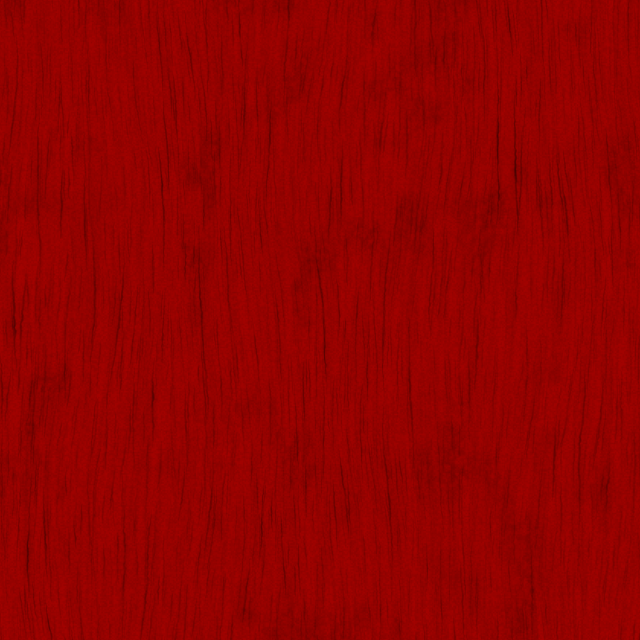
Write a WebGL 2 fragment shader that draws this texture.

```glsl
#version 300 es
precision highp float;
// Red stained wood: upright fibres, long tapered cracks and faint worn patches.

uniform vec2 u_resolution;
out vec4 fragColor;

const vec3 PAINT = vec3(0.637, 0.008, 0.0);
const vec3 CREVICE = vec3(0.20, 0.006, 0.004);

// Columns and rows of cells holding one crack each, then half width.
const vec3 FINE_CRACKS = vec3(125.0, 10.0, 0.0010);
const vec3 MID_CRACKS = vec3(64.0, 6.0, 0.0014);
const vec3 LONG_CRACKS = vec3(27.0, 3.2, 0.0018);
const float FINE_DEPTH = 0.34;
const float MID_DEPTH = 0.48;
const float LONG_DEPTH = 0.62;

const float CRACK_SLOPE = 0.11;
const float CRACK_WOBBLE = 0.0015;
const float FIBRE_DEPTH = 0.15;
const float SPECKLE_DEPTH = 0.16;
const float PATCH_DEPTH = 0.19;

vec2 hash2(vec2 p) {
    vec3 q = fract(p.xyx * vec3(0.1031, 0.1030, 0.0973));
    q += dot(q, q.yzx + 33.33);
    return fract((q.xx + q.yz) * q.zy);
}

float valueNoise(vec2 p) {
    vec2 cell = floor(p);
    vec2 f = fract(p);
    f = f * f * (3.0 - 2.0 * f);
    float low = mix(hash2(cell).x, hash2(cell + vec2(1.0, 0.0)).x, f.x);
    float high = mix(hash2(cell + vec2(0.0, 1.0)).x, hash2(cell + 1.0).x, f.x);
    return mix(low, high, f.y);
}

// Layered sines bend the grain gently sideways.
float grainBend(vec2 p) {
    return 0.012 * sin(5.0 * p.y + 9.0 * p.x)
         + 0.004 * sin(11.0 * p.y - 17.0 * p.x + 1.3)
         + 0.001 * sin(29.0 * p.y + 23.0 * p.x + 4.0);
}

// One tapered, wavering crack per staggered cell.
float cracks(vec2 p, vec3 spacing, float seed, float pixel) {
    float column = floor(p.x * spacing.x);
    float ragged = valueNoise(vec2(p.x * 60.0, p.y * 170.0) + seed);
    float broken = valueNoise(vec2(p.x * 60.0, p.y * 45.0) + seed + 60.0);
    float dark = 0.0;
    for (int k = -1; k <= 1; k++) {
        float c = column + float(k) + 40.0;
        float row = p.y * spacing.y + 9.0 * hash2(vec2(c, seed)).x;
        vec2 id = vec2(c, floor(row) + seed * 7.0);
        vec2 span = hash2(id + 3.7);
        vec2 look = hash2(id + 71.3);
        float slope = CRACK_SLOPE * (hash2(id + 23.1).x - 0.5);

        float reach = mix(0.2, 0.5, span.x);
        float along = (fract(row) - mix(reach, 1.0 - reach, span.y)) / reach;
        float taper = max(0.0, 1.0 - along * along);

        float wobble = sin(p.y * 48.0 + c * 2.4) + 0.4 * sin(p.y * 130.0 + c);
        float x = (c - 40.0 + mix(0.2, 0.8, look.x)) / spacing.x
                + slope * along * reach / spacing.y
                + CRACK_WOBBLE * (0.5 * wobble + ragged - 0.5);

        float width = spacing.z * taper * mix(0.5, 1.2, ragged);
        float d = abs(p.x - x);
        float core = 1.0 - smoothstep(0.0, width + 1.1 * pixel, d);
        float halo = 0.28 * exp(-d / (2.2 * spacing.z));
        float strength = mix(0.1, 1.0, look.y) * mix(0.35, 1.1, broken);
        dark = max(dark, strength * sqrt(taper) * max(core, halo));
    }
    return dark;
}

// Soft worn blotches, broken up by small grit.
float wornPatches(vec2 p) {
    float broad = 0.5 * valueNoise(p * vec2(13.0, 8.0) + 5.0)
                + 0.5 * valueNoise(p * vec2(36.0, 22.0) + 19.0);
    float grit = valueNoise(p * vec2(190.0, 130.0) + 8.0);
    return smoothstep(0.54, 0.85, broad) * mix(0.1, 1.0, grit);
}

void main() {
    vec2 p = gl_FragCoord.xy / u_resolution.y;
    float pixel = 1.0 / u_resolution.y;
    vec2 grain = vec2(p.x + grainBend(p), p.y);

    // Fine fibres and speckle
    float fibre = 0.7 * valueNoise(grain * vec2(230.0, 14.0))
                + 0.3 * valueNoise(grain * vec2(110.0, 5.0) + 31.0);
    float speckle = valueNoise(p * 420.0 + 13.0);
    float shade = FIBRE_DEPTH * fibre + SPECKLE_DEPTH * (speckle - 0.4);
    shade += PATCH_DEPTH * wornPatches(grain);

    // Cracks from small to large, clustered in uneven bands
    float cluster = mix(0.6, 1.2, valueNoise(grain * vec2(11.0, 2.5) + 47.0));
    float split = FINE_DEPTH * cracks(grain, FINE_CRACKS, 1.0, pixel);
    split = max(split, MID_DEPTH * cracks(grain, MID_CRACKS, 2.0, pixel));
    split = max(split, LONG_DEPTH * cracks(grain, LONG_CRACKS, 3.0, pixel));
    shade += split * cluster;

    fragColor = vec4(mix(PAINT, CREVICE, clamp(shade, 0.0, 1.0)), 1.0);
}
```
